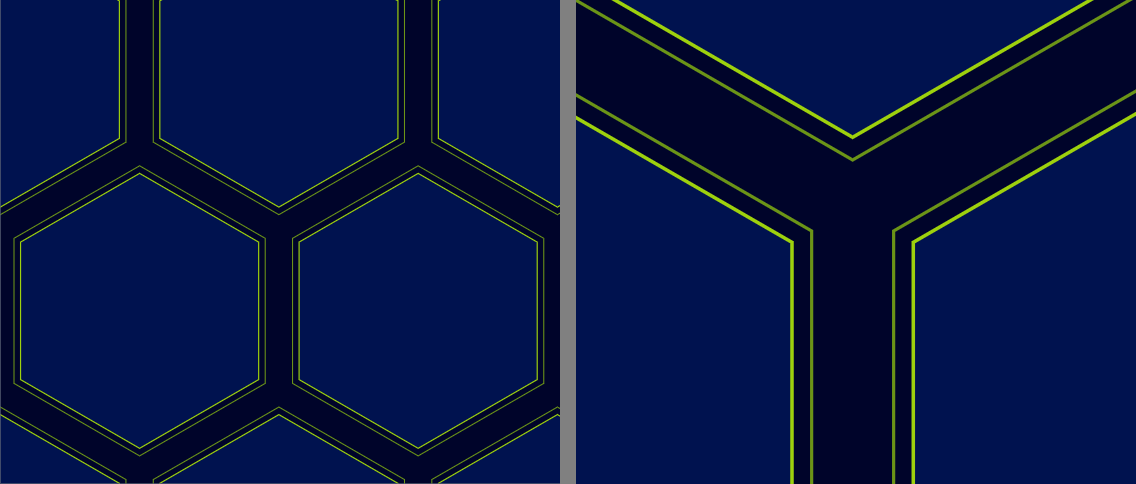
Left: the whole. Right: its middle third, enlarged.
Reproduce this pattern procedurally as a WebGL 2 fragment shader.

```glsl
#version 300 es
precision highp float;
// Navy hexagon tiles in a honeycomb, each with a double lime outline on dark joints.
uniform vec2 u_resolution;
out vec4 fragColor;

// Distance from the centre to the side of a pointy-top hexagon
float hexRadius(vec2 p) {
    p = abs(p);
    return max(p.x, dot(p, vec2(0.5, 0.8660254)));
}

// Smoothed coverage of a line of the given width at a distance from its middle
float lineCover(float dist, float width, float pixel) {
    return clamp((0.5 * width - abs(dist)) / pixel + 0.5, 0.0, 1.0);
}

void main() {
    float pixel = 1.0 / u_resolution.x;
    vec2 uv = gl_FragCoord.xy * pixel;

    // Honeycomb: two interleaved rectangular grids, the nearer centre wins
    vec2 cell = 0.4974 * vec2(1.0, 1.7320508);
    vec2 p = uv - vec2(0.2493, 0.3092);
    vec2 gridA = mod(p + 0.5 * cell, cell) - 0.5 * cell;
    vec2 gridB = mod(p, cell) - 0.5 * cell;
    float radius = min(hexRadius(gridA), hexRadius(gridB));

    // Tile face over the joint
    vec3 joint = vec3(0.0, 0.015, 0.165);
    vec3 face = vec3(0.0, 0.07, 0.31);
    float inside = clamp((0.2126 - radius) / pixel + 0.5, 0.0, 1.0);
    vec3 color = mix(joint, face, inside);

    // Dim outer and bright inner outlines
    color = mix(color, vec3(0.42, 0.58, 0.09), lineCover(radius - 0.2243, 0.0019, pixel));
    color = mix(color, vec3(0.62, 0.82, 0.05), lineCover(radius - 0.2126, 0.0021, pixel));

    // Faint grey rim along the left and bottom edges
    float rim = lineCover(min(uv.x, uv.y), 0.0036, pixel);
    color = mix(color, vec3(0.36, 0.39, 0.46), 0.7 * rim);

    fragColor = vec4(color, 1.0);
}
```
